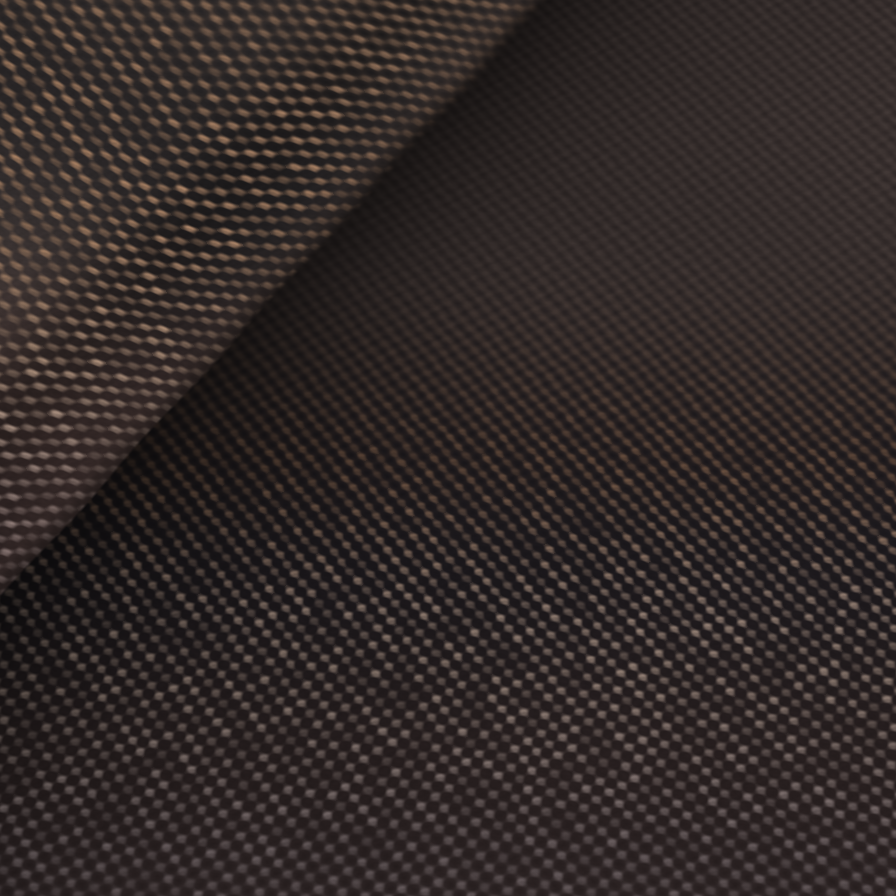
Give the GLSL for this texture, as a Shadertoy shader.

```glsl
#define TAU 6.2831853
#define FOLD_START 0.333
#define FOLD_SLOPE 0.907
#define CLOTH_WARP vec2(44.0, 33.0)
#define CLOTH_WEFT vec2(-31.0, 50.0)
#define FLAP_WARP vec2(47.0, 33.0)
#define FLAP_WEFT vec2(3.0, 67.0)
#define FORESHORTENING 0.36
#define FOCUS_HEIGHT 0.26
#define YARN_VARIATION 0.42
#define SHADOW_WIDTH 0.12

float hash(vec2 p) {
    p = fract(p * vec2(0.1031, 0.1137));
    p += dot(p, p.yx + 33.3);
    return fract((p.x + p.y) * p.x * 37.0);
}

// Layered sines, roughly -1 to 1
float ripple(vec2 p) {
    float sum = 0.0, amplitude = 0.5;
    for (int i = 0; i < 4; i++) {
        sum += amplitude * sin(p.x + 1.7 * sin(p.y)) * cos(p.y * 0.8 - p.x * 0.3);
        p = mat2(1.5, 1.1, -1.1, 1.5) * p + 2.3;
        amplitude *= 0.55;
    }
    return sum;
}

// Stitches lie where the warp and weft waves (x and y of q) crest together
float weave(vec2 q, float blur, float weftWeight) {
    q += 0.1 * vec2(ripple(q * 0.8), ripple(q.yx * 0.7 + 4.0));
    float wave = mix(cos(TAU * q.x), cos(TAU * q.y), weftWeight);
    vec2 cell = floor(q + 0.5);
    float tone = 1.0 + YARN_VARIATION * (2.0 * hash(cell + 120.0) - 1.0);
    float strands = 1.0 + 0.12 * sin(TAU * (q.x + 2.0 * q.y));
    float crisp = smoothstep(-0.3, 0.95, wave) * tone * strands;
    float soft = 0.4 + 0.36 * wave;
    return mix(crisp, soft, blur);
}

// Flat cloth receding into soft focus
vec3 lowerCloth(vec2 uv, float d) {
    vec2 p = vec2((uv.x - 0.5) * (1.0 + 0.3 * uv.y), uv.y * (1.0 + FORESHORTENING * uv.y));
    p.y += 0.006 * sin(uv.x * 7.0 + uv.y * 4.0);
    vec2 q = vec2(dot(p, CLOTH_WARP), dot(p, CLOTH_WEFT));

    float blur = smoothstep(0.06, 0.4, uv.y - FOCUS_HEIGHT)
               + 0.4 * smoothstep(0.12, 0.28, FOCUS_HEIGHT - uv.y);
    float distant = smoothstep(0.48, 0.75, uv.y);
    float weftWeight = mix(0.48, 0.3, smoothstep(0.15, 0.55, uv.y));
    float stitch = weave(q, min(blur, 1.0), weftWeight);

    vec3 yarn = mix(vec3(0.34, 0.30, 0.305), vec3(0.40, 0.345, 0.32), smoothstep(0.02, 0.28, uv.y));
    yarn = mix(yarn, vec3(0.35, 0.265, 0.215), smoothstep(0.3, 0.5, uv.y));
    yarn = mix(yarn, vec3(0.275, 0.235, 0.225), distant);
    vec3 gap = mix(vec3(0.15, 0.118, 0.118), vec3(0.10, 0.09, 0.105), smoothstep(0.12, 0.42, uv.y));
    gap = mix(gap, vec3(0.185, 0.155, 0.152), distant);
    vec3 color = mix(gap, yarn, stitch);

    // Contact shadow, widest near the lower left
    float reach = SHADOW_WIDTH * mix(1.35, 1.0, smoothstep(0.1, 0.8, uv.y));
    float shade = 1.0 - 0.58 * exp(-max(d, 0.0) / reach);
    return color * shade * (1.0 + 0.04 * ripple(uv * 9.0));
}

// Raised flap turning away along its lower right border
vec3 foldedFlap(vec2 uv, float d) {
    float turn = exp(d / 0.07);
    vec2 p = uv;
    p.y += 0.1 * uv.x * (uv.y - 0.6) + 0.004 * sin(uv.x * 14.0 + uv.y * 6.0);
    p.x += 0.03 * turn;
    vec2 q = vec2(dot(p, FLAP_WARP), dot(p, FLAP_WEFT));

    float blur = 0.6 * smoothstep(0.85, 1.15, uv.y + 0.25 * uv.x)
               + 0.25 * smoothstep(-0.03, 0.0, d);
    float weftWeight = mix(0.42, 0.62, smoothstep(-0.28, -0.06, d));
    float stitch = weave(q, min(blur, 1.0), weftWeight);

    float upper = smoothstep(0.5, 0.78, uv.y);
    vec3 yarn = mix(vec3(0.41, 0.35, 0.345), vec3(0.50, 0.42, 0.37), smoothstep(0.36, 0.62, uv.y));
    yarn = mix(yarn, vec3(0.46, 0.36, 0.29), upper);
    vec3 gap = mix(vec3(0.16, 0.122, 0.122), vec3(0.145, 0.135, 0.14), upper);

    // Pale crest at the left and a dark trough beside it
    vec2 fromCrest = (uv - vec2(0.0, 0.64)) * vec2(6.5, 5.5);
    float crest = exp(-dot(fromCrest, fromCrest));
    float trough = exp(-pow((d + 0.13 - 0.06 * (uv.y - 0.6)) / 0.06, 2.0));
    gap += vec3(0.09, 0.07, 0.06) * crest;
    gap *= 1.0 - 0.28 * trough;
    vec3 color = mix(gap, yarn, stitch);

    // Soft rounding into the border
    color = mix(color, vec3(0.24, 0.19, 0.175), 0.3 * smoothstep(-0.06, 0.0, d));
    color *= 1.0 - 0.35 * smoothstep(-0.025, 0.006, d);
    return color * (1.0 + 0.05 * ripple(uv * 11.0 + 2.0));
}

void mainImage(out vec4 fragColor, in vec2 fragCoord) {
    vec2 uv = fragCoord / iResolution.xy;

    // Signed distance to the fold, positive over the lower cloth
    float d = (uv.x - FOLD_SLOPE * (uv.y - FOLD_START)) / length(vec2(1.0, FOLD_SLOPE));
    d += 0.0015 * sin(uv.y * 40.0);
    float softness = mix(0.002, 0.009, smoothstep(0.5, 1.0, uv.y));

    vec3 color = mix(foldedFlap(uv, d), lowerCloth(uv, d), smoothstep(-softness, softness, d));

    // Fine fibre grain
    color *= 1.0 + 0.07 * ripple(uv * vec2(310.0, 370.0));
    fragColor = vec4(clamp(color, 0.0, 1.0), 1.0);
}
```
